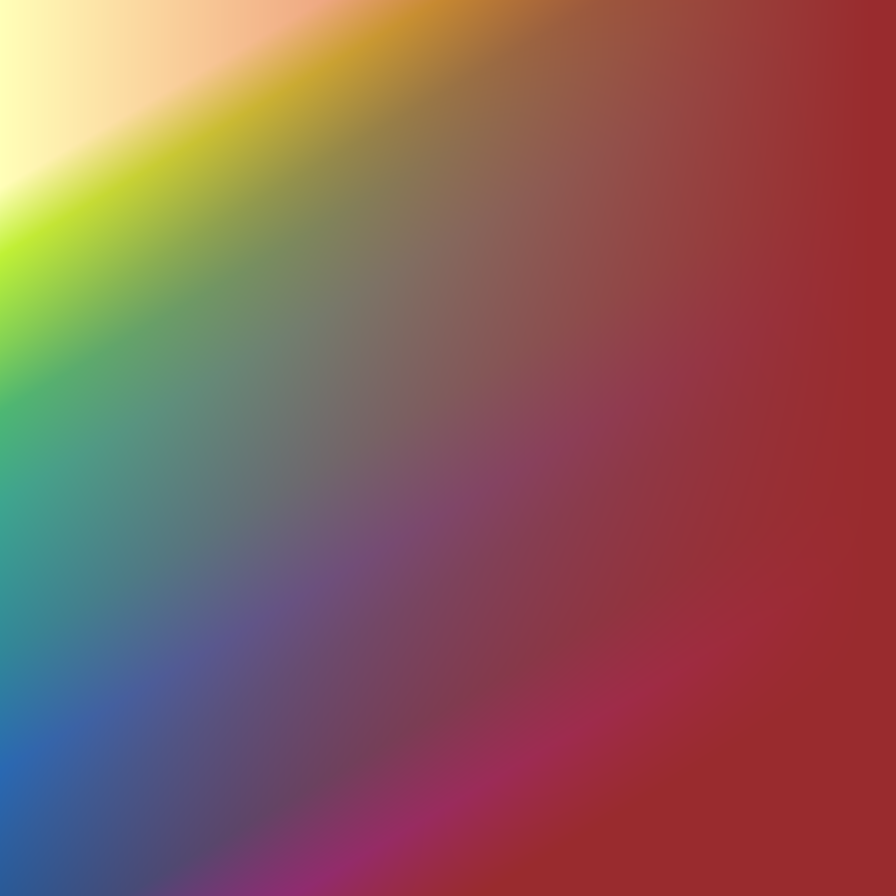
A Shadertoy shader for this background:

```glsl
// A soft spectrum of slanted colour bands that fades to brick red on the right.
// Two colour ramps run along the slanted axis, one for the left side and one
// for the middle; a quadratic curve blends them across the canvas into red.

const int STOPS = 11;
const float SLOPE = 0.58;       // tilt of the bands
const float FADE_END = 0.97;    // where the plain red begins
const vec3 BRICK = vec3(0.60, 0.17, 0.18);

// Positions of the bands, measured down the left side
const float BAND[STOPS] = float[](
    0.21, 0.285, 0.39, 0.46, 0.56, 0.73, 0.86, 0.94, 1.08, 1.19, 1.31);

// Vivid hues: cream, lime, green, teal, blue, violet
const vec3 VIVID[STOPS] = vec3[](
    vec3(1.00, 1.00, 0.72), vec3(0.75, 0.95, 0.21), vec3(0.50, 0.82, 0.34),
    vec3(0.30, 0.72, 0.45), vec3(0.24, 0.65, 0.56), vec3(0.19, 0.53, 0.60),
    vec3(0.16, 0.41, 0.70), vec3(0.17, 0.375, 0.63), vec3(0.15, 0.32, 0.54),
    vec3(0.42, 0.17, 0.60), BRICK);

// Muted hues: peach, ochre, umber, mauve, magenta
const vec3 MUTED[STOPS] = vec3[](
    vec3(0.89, 0.55, 0.44), vec3(0.78, 0.54, 0.19), vec3(0.60, 0.46, 0.27),
    vec3(0.545, 0.445, 0.32), vec3(0.515, 0.415, 0.37), vec3(0.495, 0.36, 0.365),
    vec3(0.49, 0.28, 0.42), vec3(0.48, 0.265, 0.37), vec3(0.49, 0.235, 0.32),
    vec3(0.60, 0.17, 0.37), BRICK);

// Piecewise linear colour ramp
vec3 ramp(vec3 colours[STOPS], float t) {
    vec3 colour = colours[0];
    for (int i = 1; i < STOPS; i++) {
        float k = clamp((t - BAND[i - 1]) / (BAND[i] - BAND[i - 1]), 0.0, 1.0);
        colour = mix(colour, colours[i], k);
    }
    return colour;
}

// Quadratic through a at x = 0, b at x = 0.5 and c at x = 1
vec3 blendThrough(vec3 a, vec3 b, vec3 c, float x) {
    return a * (1.0 - 2.0 * x) * (1.0 - x)
         + b * 4.0 * x * (1.0 - x)
         + c * x * (2.0 * x - 1.0);
}

void mainImage(out vec4 fragColor, in vec2 fragCoord) {
    vec2 uv = fragCoord / iResolution.xy;

    // Slanted axis, growing downwards and to the right
    float t = (1.0 - uv.y) + SLOPE * uv.x;

    // Fade from the vivid bands through the muted ones to red
    float fade = min(uv.x / FADE_END, 1.0);
    vec3 colour = blendThrough(ramp(VIVID, t), ramp(MUTED, t), BRICK, fade);

    fragColor = vec4(clamp(colour, 0.0, 1.0), 1.0);
}
```
